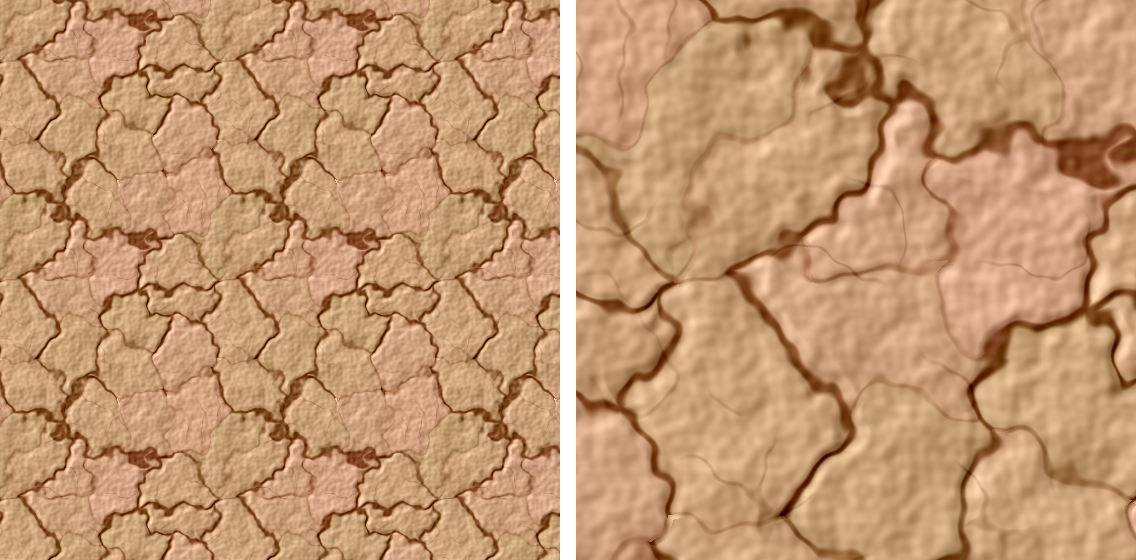
Left: the whole. Right: its middle third, enlarged.
Write a WebGL 1 fragment shader that draws this texture.

```glsl
precision highp float;
// Dry cracked clay: one square tile of rounded stones, repeated 2.56 times each way.
// Wrapped Voronoi cells with warped borders form the cracks; gradient noise forms
// the grain, and a height difference toward the upper left light embosses both.
uniform vec2 u_resolution;

const float REPEATS = 2.56;
const float CELLS = 4.0;              // stones along each side of a tile
const vec2 TO_LIGHT = vec2(-0.8, 0.6);
const vec3 CLAY = vec3(0.805, 0.635, 0.485);
const vec3 PINK_TINT = vec3(0.012, -0.012, 0.012);
const vec3 CRACK_TINT = vec3(0.04, -0.01, -0.02);

vec2 hash2(vec2 p) {
  vec3 q = fract(vec3(p.xyx + 17.0) * vec3(0.1031, 0.1030, 0.0973));
  q += dot(q, q.yzx + 33.33);
  return fract((q.xx + q.yz) * q.zy);
}

float cornerSlope(vec2 corner, vec2 offset, float period, float seed) {
  float angle = 6.2832 * hash2(mod(corner, period) + seed).x;
  return dot(vec2(cos(angle), sin(angle)), offset);
}

// Gradient noise that wraps after one tile.
float noise(vec2 tile, float period, float seed) {
  vec2 p = tile * period;
  vec2 i = floor(p);
  vec2 f = p - i;
  vec2 u = f * f * f * (f * (f * 6.0 - 15.0) + 10.0);
  vec2 e = vec2(1.0, 0.0);
  float low = mix(cornerSlope(i, f, period, seed),
                  cornerSlope(i + e, f - e, period, seed), u.x);
  float high = mix(cornerSlope(i + e.yx, f - e.yx, period, seed),
                   cornerSlope(i + 1.0, f - 1.0, period, seed), u.x);
  return mix(low, high, u.y);
}

vec2 warp(vec2 tile, float period, float seed) {
  return vec2(noise(tile, period, seed), noise(tile, period, seed + 31.0));
}

vec2 stoneCentre(vec2 cell) {
  return cell + 0.5 + 0.85 * (hash2(mod(cell, CELLS) + 5.0) - 0.5);
}

float stoneTone(vec2 cell) {
  return hash2(mod(cell, CELLS) + 71.0).x;
}

// x: dark crack line, y: soft shoulder around it, z: tone of the stone.
vec3 stones(vec2 tile, float pixel) {
  vec2 p = tile * CELLS + 0.36 * warp(tile, 8.0, 3.0) + 0.13 * warp(tile, 22.0, 11.0);
  vec2 home = floor(p);
  vec2 nearest = home;
  float best = 9.0;
  for (int y = -1; y <= 1; y++) {
    for (int x = -1; x <= 1; x++) {
      vec2 cell = home + vec2(x, y);
      vec2 d = stoneCentre(cell) - p;
      if (dot(d, d) < best) {
        best = dot(d, d);
        nearest = cell;
      }
    }
  }
  vec2 centre = stoneCentre(nearest);
  float tone = stoneTone(nearest);
  float wear = 1.0 + 0.9 * noise(tile, 11.0, 43.0);
  float line = 0.0;
  float shoulder = 0.0;
  for (int y = -2; y <= 2; y++) {
    for (int x = -2; x <= 2; x++) {
      vec2 cell = nearest + vec2(x, y);
      vec2 other = stoneCentre(cell);
      vec2 gap = other - centre;
      if (dot(gap, gap) > 0.0001) {
        float d = dot(0.5 * (centre + other) - p, normalize(gap));
        // Each pair of stones shares a crack of its own strength.
        float pairValue = fract((tone + stoneTone(cell)) * 5.7);
        float strength = mix(0.28, 1.0, smoothstep(0.15, 0.6, pairValue));
        float width = mix(0.022, 0.052, strength) * wear;
        line = max(line, strength * (1.0 - smoothstep(0.2 * width, width + pixel, d)));
        shoulder = max(shoulder, strength * (1.0 - smoothstep(0.0, 0.17, d)));
      }
    }
  }
  return vec3(line, shoulder, tone);
}

float grain(vec2 tile) {
  return 0.5 * noise(tile, 12.0, 7.0) + 0.35 * noise(tile, 26.0, 19.0)
       + 0.2 * noise(tile, 52.0, 29.0);
}

// Short hairlines that follow the zero contour of a noise.
float hairlines(vec2 tile) {
  float contour = abs(noise(tile, 7.0, 53.0) + 0.12 * noise(tile, 25.0, 59.0));
  float mask = smoothstep(0.0, 0.25, noise(tile, 5.0, 61.0));
  return mask * (1.0 - smoothstep(0.005, 0.035, contour));
}

void main() {
  vec2 tile = gl_FragCoord.xy / u_resolution.y * REPEATS;
  float pixel = REPEATS * CELLS / u_resolution.y;
  vec2 lit = tile + 0.01 * TO_LIGHT;
  vec3 here = stones(tile, pixel);
  vec3 there = stones(lit, pixel);

  // Emboss the grain and the rounded stone rims.
  float shade = 0.5 * (grain(tile) - grain(lit));
  shade += 0.27 * (there.y - here.y);
  shade += 0.07 * noise(tile, 9.0, 83.0);

  // Darken the cracks and hairlines.
  shade -= 0.33 * here.x + 0.05 * here.y + 0.10 * hairlines(tile);
  shade += 0.03 * (here.z - 0.5);

  vec3 color = CLAY + shade + CRACK_TINT * here.x + PINK_TINT * (2.0 * here.z - 1.0);
  gl_FragColor = vec4(clamp(color, 0.0, 1.0), 1.0);
}
```
